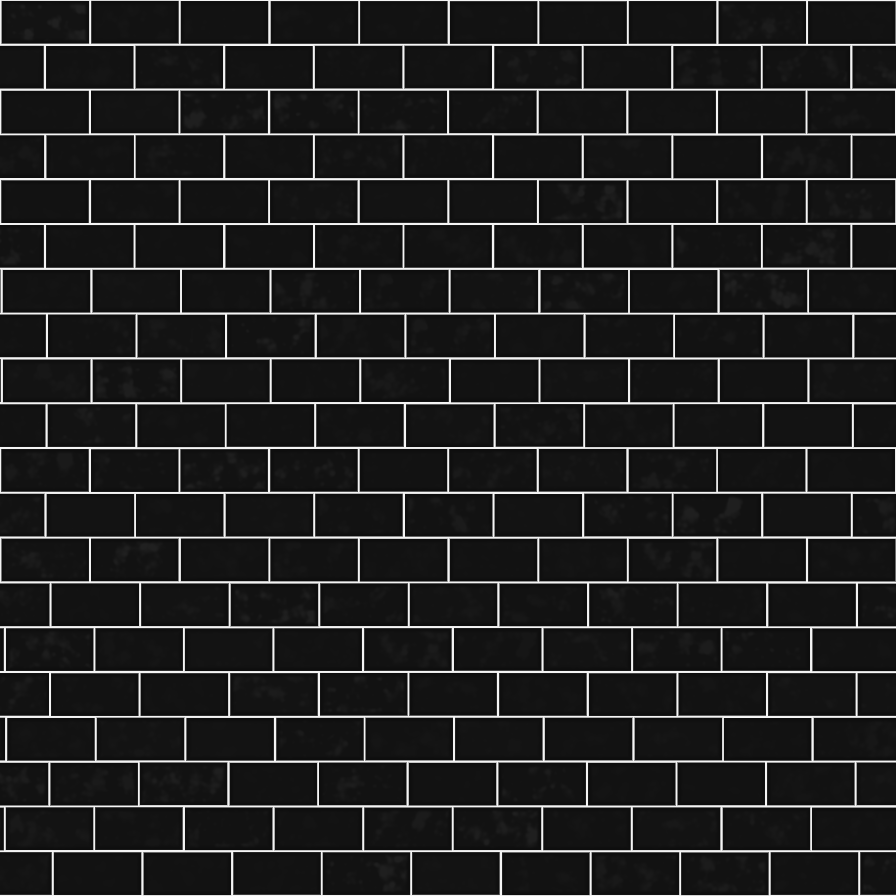
Reproduce this texture procedurally as a WebGL 2 fragment shader.

```glsl
#version 300 es
precision highp float;
// Black glazed wall tiles in running bond with thin pale joints.
// Each tile is a box distance with a slightly uneven fit; a soft shaded
// lip and sparse cellular clouding vary the glaze from tile to tile.

#define COLUMNS 10.0
#define ROWS 20.0
#define JOINT_WIDTH 0.00235
#define FIT_JITTER 0.00022
#define ROW_SLIP 0.0006
#define CLOUD_SCALE 62.0
#define CLOUD_STRENGTH 0.055
#define LIP_SHADE 0.24
#define GLAZE_COLOR vec3(0.071)
#define JOINT_COLOR vec3(0.955)

uniform vec2 u_resolution;
out vec4 outColor;

vec2 hash2(vec2 p) {
    vec3 q = fract(p.xyx * vec3(0.1031, 0.1030, 0.0973));
    q += dot(q, q.yzx + 33.33);
    return fract((q.xx + q.yz) * q.zy);
}

// Soft cellular spots: every cell holds one fading blob of random weight.
float spots(vec2 p) {
    vec2 cell = floor(p);
    float sum = 0.0;
    for (int y = -1; y <= 1; y++) {
        for (int x = -1; x <= 1; x++) {
            vec2 id = cell + vec2(x, y);
            vec2 away = id + hash2(id) - p;
            float fade = max(0.0, 1.0 - dot(away, away));
            sum += fade * fade * fade * hash2(id + 71.0).x;
        }
    }
    return sum;
}

// Sideways drift of a course, counted from the bottom of the wall.
float courseShift(float row) {
    float lower = 1.0 - step(6.5, row);
    float middle = step(9.5, row) * (1.0 - step(13.5, row));
    float sway = 2.4 * cos(2.0 * row) * exp(-0.35 * row);
    float drift = 0.4 + middle * 1.2 + lower * (4.2 + sway);
    return drift * 0.0013;
}

// Mottled glaze, strong on some tiles and nearly absent on others.
float clouding(vec2 p, vec2 tileId) {
    vec2 q = p * CLOUD_SCALE + hash2(tileId + 19.0) * 40.0;
    float broad = spots(q);
    float fine = spots(q * 2.7 + 13.0);
    float patches = smoothstep(0.35, 1.15, broad * 0.75 + fine * 0.4);
    float amount = hash2(tileId + 5.0).y;
    return patches * mix(0.08, 1.0, amount * amount);
}

void main() {
    float pixel = 1.0 / min(u_resolution.x, u_resolution.y);
    vec2 p = gl_FragCoord.xy / u_resolution;
    vec2 tileSize = 1.0 / vec2(COLUMNS, ROWS);

    // Running bond: every other course moves by half a tile.
    float row = floor(p.y * ROWS);
    float halfStep = 0.5 * tileSize.x * mod(row + 1.0, 2.0);
    float wobble = (hash2(vec2(row, 3.0)).x - 0.5) * ROW_SLIP;
    vec2 wall = p - vec2(halfStep + courseShift(row) + wobble, 0.0);
    vec2 tileId = floor(wall / tileSize);
    vec2 local = wall - (tileId + 0.5) * tileSize;

    // Tile face, with small differences of position.
    vec2 nudge = (hash2(tileId + 37.0) - 0.5) * 2.0 * FIT_JITTER;
    vec2 edge = abs(local - nudge) - 0.5 * (tileSize - JOINT_WIDTH);
    float dist = max(edge.x, edge.y);
    float face = clamp(0.5 - dist / pixel, 0.0, 1.0);

    // Glaze: shaded lip around the border and clouds on the flat middle.
    float inner = smoothstep(0.001, 0.0065, -dist);
    float cloud = clouding(local, tileId) * inner;
    vec3 glaze = GLAZE_COLOR * mix(1.0 - LIP_SHADE, 1.0, inner);
    glaze *= 0.97 + 0.06 * hash2(tileId + 53.0).x;
    glaze += CLOUD_STRENGTH * cloud;

    outColor = vec4(mix(JOINT_COLOR, glaze, face), 1.0);
}
```
